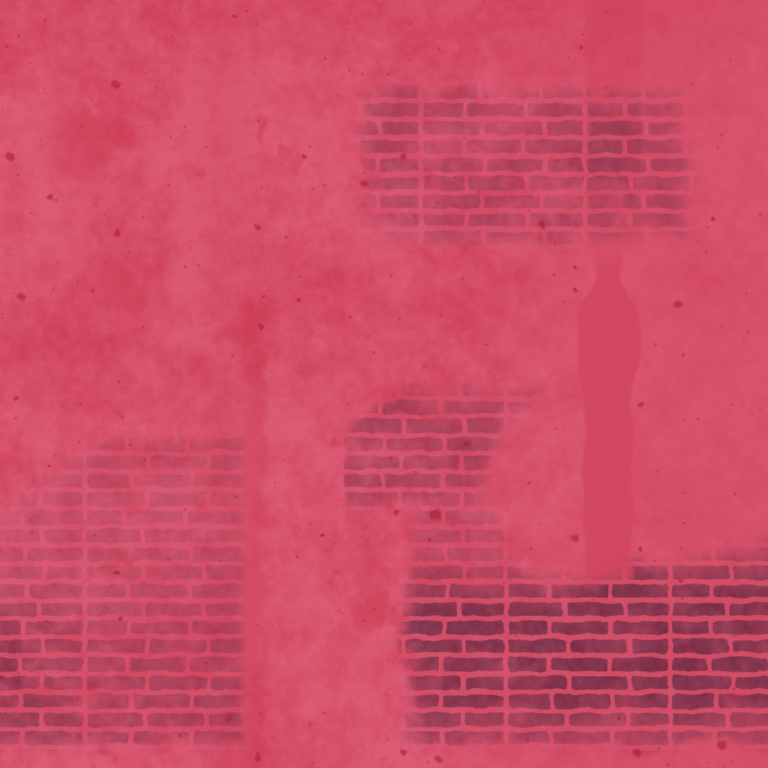
Give the GLSL for this texture, as a WebGL 2 fragment shader.

```glsl
#version 300 es
precision highp float;
// Weathered pink plaster wall with worn patches of exposed brick.
uniform vec2 u_resolution;
out vec4 fragColor;

float hash(vec2 p) {
  vec3 q = fract(vec3(p.xyx) * 0.1031);
  q += dot(q, q.yzx + 33.33);
  return fract((q.x + q.y) * q.z);
}

vec2 gradient(vec2 cell) {
  float a = 6.2832 * hash(cell);
  return vec2(cos(a), sin(a));
}

float noise(vec2 p) {
  vec2 i = floor(p), f = fract(p), o = vec2(0, 1);
  vec2 w = f * f * f * (f * (f * 6.0 - 15.0) + 10.0);
  return mix(mix(dot(gradient(i), f), dot(gradient(i + o.yx), f - o.yx), w.x),
             mix(dot(gradient(i + o), f - o), dot(gradient(i + 1.0), f - 1.0), w.x), w.y);
}

float fbm(vec2 p) {
  float sum = 0.0, amp = 0.6;
  for (int i = 0; i < 5; i++) {
    sum += amp * noise(p);
    p = mat2(1.6, 1.2, -1.2, 1.6) * p + 7.3;
    amp *= 0.58;
  }
  return sum;
}

// Soft-edged rectangle coverage.
float softBox(vec2 p, vec2 lo, vec2 hi, vec2 soft) {
  vec2 m = smoothstep(lo - soft, lo + soft, p) * (1.0 - smoothstep(hi - soft, hi + soft, p));
  return m.x * m.y;
}

// Coverage of the bricks, in tiles that share a straight vertical seam.
float bricks(vec2 p, vec2 origin, float aa) {
  p += 0.0032 * vec2(noise(p * 55.0), noise(p * 45.0 + 9.0));
  vec2 q = (p - origin) / vec2(0.2139, 0.02392);
  float row = floor(q.y + 0.5);
  vec2 id = vec2(floor(q.x), row);
  float x = fract(q.x) * 0.2139;
  float jitter = 0.01 * (hash(id + 40.0) - 0.5);
  vec2 joints = (mod(row, 2.0) < 0.5 ? vec2(0.055, 0.134) : vec2(0.078, 0.157)) + jitter;
  float dx = min(min(x, 0.2139 - x), min(abs(x - joints.x), abs(x - joints.y)));
  float dy = abs(q.y - row) * 0.02392;
  float brick = step(joints.x, x) + step(joints.y, x);
  float halfHeight = 0.0079 + 0.0014 * hash(id * 3.0 + brick);
  vec2 e = vec2(0.0029 - dx, dy - halfHeight) + 0.0035;
  float d = length(max(e, 0.0)) + min(max(e.x, e.y), 0.0) - 0.0035;
  return 1.0 - smoothstep(-aa, aa, d + 0.0012 * noise(p * 160.0));
}

// How far the plaster has worn away, 0 to 1.
float exposure(vec2 p) {
  vec2 w = p + 0.03 * vec2(fbm(p * 14.0), fbm(p * 14.0 + 21.0));
  float bulge = smoothstep(0.11, 0.145, length(w - vec2(0.76, 0.375)));
  float top = softBox(w, vec2(0.478, 0.692), vec2(0.895, 0.877), vec2(0.022, 0.022));
  top *= 0.38 + 0.14 * softBox(w, vec2(0.76, 0.7), vec2(0.83, 0.88), vec2(0.01));
  top *= mix(0.45, 1.0, smoothstep(0.48, 0.54, w.x + 0.7 * (w.y - 0.73)));
  vec2 corner = p - vec2(0.0, 0.12);
  float left = softBox(vec2(p.x, w.y), vec2(-0.1, 0.03), vec2(0.317, 0.425), vec2(0.008, 0.018));
  left *= 1.0 - smoothstep(-0.04, 0.05, w.y - 0.31 - w.x);
  left *= mix(0.42, 0.22, smoothstep(0.08, 0.3, p.y)) + 0.3 * exp(-150.0 * dot(corner, corner));
  float middle = softBox(vec2(p.x, w.y), vec2(0.447, 0.345), vec2(0.71, 0.487), vec2(0.003, 0.018)) * bulge;
  middle *= 0.42 * smoothstep(-0.02, 0.015, w.x - 0.447 - 1.1 * max(w.y - 0.43, 0.0));
  float ceiling = mix(0.36, 0.265, smoothstep(0.66, 0.74, w.x)) + 0.03 * smoothstep(0.86, 1.0, w.x);
  float right = softBox(w, vec2(0.535, 0.03), vec2(1.2, ceiling), vec2(0.02, 0.014)) * bulge;
  right *= mix(0.92, 0.27, smoothstep(0.19, 0.28, p.y - 0.03 * smoothstep(0.7, 0.8, p.x)));
  right *= mix(0.55, 1.0, smoothstep(0.03, 0.11, p.y));
  float patchy = clamp(1.0 + 1.3 * fbm(p * 13.0 + 3.0) + 0.4 * noise(p * 70.0), 0.3, 1.25);
  return max(max(top, left) * patchy, max(middle * patchy, right * mix(1.0, patchy, 0.5)));
}

// Scattered dark flecks, one per cell at most.
float flecks(vec2 p, float cells, float chance) {
  vec2 g = p * cells + 0.1 * vec2(noise(p * cells * 4.0), noise(p * cells * 4.0 + 5.0));
  vec2 id = floor(g);
  vec2 at = 0.25 + 0.5 * vec2(hash(id + 3.0), hash(id + 17.0));
  float radius = 0.07 + 0.12 * hash(id + 29.0);
  return step(hash(id + 51.0), chance) * (1.0 - smoothstep(radius * 0.4, radius, length(fract(g) - at)));
}

void main() {
  vec2 p = gl_FragCoord.xy / u_resolution;
  float aa = max(1.0 / u_resolution.y, 0.0008);
  float cloud = fbm(p * 4.5 + 2.0), grain = fbm(p * 26.0), grit = fbm(p * 80.0 + 4.0);

  // Blotchy plaster, redder along the top and smoother on the right.
  float calm = smoothstep(0.55, 0.85, p.x);
  float tone = 0.7 + mix(0.9, 0.4, calm) * cloud + mix(0.75, 0.35, calm) * grain + mix(0.4, 0.2, calm) * grit;
  tone -= 0.25 * smoothstep(0.85, 1.0, p.y) + 0.1 * calm;
  tone -= 0.25 * softBox(p, vec2(0.34, 0.57), vec2(0.72, 0.67), vec2(0.06, 0.03));
  vec3 color = mix(vec3(0.81, 0.25, 0.35), vec3(0.86, 0.355, 0.455), clamp(tone, 0.0, 1.0));

  // Reddish stains: centre and radius.
  vec3 stains[7] = vec3[7](vec3(0.31, 0.57, 0.025), vec3(0.34, 0.835, 0.014), vec3(0.12, 0.82, 0.06),
    vec3(0.17, 0.64, 0.05), vec3(0.485, 0.205, 0.03), vec3(0.34, 0.53, 0.025), vec3(0.01, 0.39, 0.035));
  vec2 warped = p + 0.05 * vec2(grain, fbm(p * 20.0 + 8.0));
  float stain = 0.0;
  for (int i = 0; i < 7; i++)
    stain = max(stain, 1.0 - smoothstep(0.2, 1.3, length(warped - stains[i].xy) / stains[i].z));
  float blotch = smoothstep(0.27, 0.42, fbm(p * 17.0 + 31.0)) * (1.0 - calm);
  color = mix(color, vec3(0.79, 0.21, 0.30), 0.5 * max(stain, 0.7 * blotch));

  // Vertical seam and faint column.
  vec2 bent = mix(p, warped, 0.4);
  float seam = 0.8 * softBox(bent, vec2(0.322, -0.1), vec2(0.346, 0.6), vec2(0.01, 0.05));
  seam += 0.4 * softBox(p, vec2(0.26, 0.0), vec2(0.328, 1.1), vec2(0.04, 0.003));
  seam += 0.6 * softBox(p, vec2(0.762, 0.68), vec2(0.835, 1.1), vec2(0.004, 0.02));
  color = mix(color, vec3(0.80, 0.25, 0.34), 0.5 * min(seam, 1.0));

  // Exposed brick; each area has its own seam and course line.
  vec2 origin = p.y > 0.6 ? vec2(0.5482, 0.7135) : vec2(p.x < 0.4 ? 0.1107 : 0.6589, 0.0391);
  float worn = exposure(p);
  vec3 brickColor = vec3(0.49, 0.20, 0.295) + 0.06 * grain + 0.05 * grit;
  color = mix(color, vec3(0.84, 0.30, 0.40), 0.5 * worn);
  color = mix(color, brickColor, min(worn, 1.0) * mix(0.07, 0.95, bricks(p, origin, aa)));

  // Smooth drip with a narrow neck and broad shoulders.
  float halfWidth = 0.031 + 0.01 * smoothstep(0.48, 0.54, p.y);
  halfWidth *= 1.0 - 0.65 * smoothstep(0.59, 0.645, p.y);
  float side = abs(p.x - 0.792 + 0.006 * noise(p * 22.0) + 0.003 * grit) - halfWidth;
  float drip = (1.0 - smoothstep(-0.003, 0.003, side)) * smoothstep(0.235, 0.255, p.y) * (1.0 - smoothstep(0.64, 0.69, p.y));
  color = mix(color, vec3(0.82, 0.27, 0.365), 0.8 * drip);

  float specks = flecks(p, 22.0, 0.08) + 0.6 * flecks(p + 0.37, 60.0, 0.09);
  color = mix(color, vec3(0.66, 0.12, 0.21), 0.6 * min(specks, 1.0) * (1.0 - drip));
  fragColor = vec4(color, 1.0);
}
```
